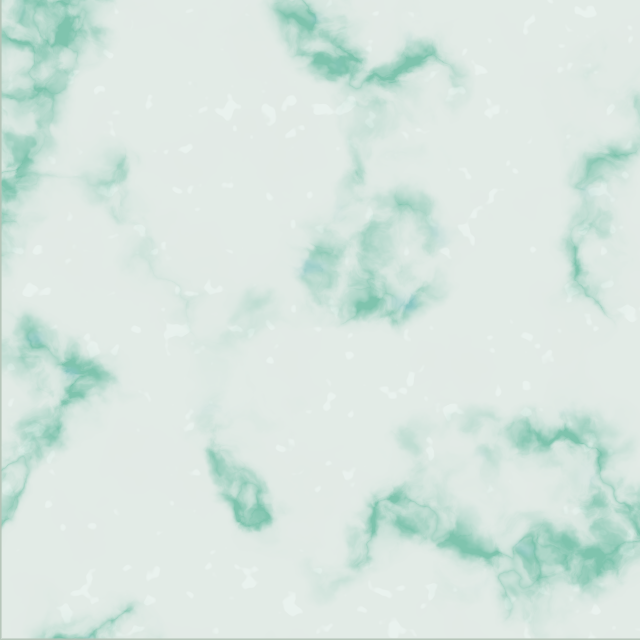
Give the GLSL for this texture, as a WebGL 2 fragment shader.

```glsl
#version 300 es
precision highp float;
// Pale glazed stone tile with broken jade veins, soft green clouds and white flecks.
// Veins are zero contours of warped gradient noise; a broad noise mask breaks them
// into patches, and a thin grey joint runs along the left and bottom edges.

uniform vec2 u_resolution;
out vec4 fragColor;

// Unit gradient direction from an integer lattice hash
vec2 gradient(vec2 cell) {
    uvec2 q = uvec2(ivec2(cell) + 4096);
    uint h = q.x * 1597334677u ^ q.y * 3812015801u;
    h = (h ^ (h >> 15)) * 2246822519u;
    h = (h ^ (h >> 13)) * 3266489917u;
    h ^= h >> 16;
    float angle = float(h & 65535u) / 65536.0 * 6.28319;
    return vec2(cos(angle), sin(angle));
}

float gradientNoise(vec2 p) {
    vec2 i = floor(p), f = p - i;
    vec2 u = f * f * f * (f * (f * 6.0 - 15.0) + 10.0);
    float a = dot(gradient(i), f);
    float b = dot(gradient(i + vec2(1, 0)), f - vec2(1, 0));
    float c = dot(gradient(i + vec2(0, 1)), f - vec2(0, 1));
    float d = dot(gradient(i + vec2(1, 1)), f - vec2(1, 1));
    return mix(mix(a, b, u.x), mix(c, d, u.x), u.y);
}

float fbm(vec2 p) {
    float sum = 0.0, amplitude = 1.0;
    for (int i = 0; i < 5; i++) {
        sum += amplitude * gradientNoise(p);
        p = mat2(1.6, 1.2, -1.2, 1.6) * p + 17.3;
        amplitude *= 0.5;
    }
    return sum;
}

void main() {
    vec2 uv = gl_FragCoord.xy / u_resolution;
    float pixel = 1.0 / min(u_resolution.x, u_resolution.y);

    // Domain warp that makes veins wander and kink
    vec2 warp = vec2(fbm(uv * 10.0 + 31.0), fbm(uv * 10.0 + 67.0));
    vec2 p = uv + 0.03 * warp;

    // Patches, distance to the vein, and mottling inside the clouds
    float patches = smoothstep(-0.03, 0.17, gradientNoise(p * 3.6 + vec2(5.4, 12.7)));
    float vein = abs(fbm(p * 2.8 + vec2(41.2, 8.6)));
    float mottle = smoothstep(-0.35, 0.45, fbm(p * 17.0 + 23.0));
    float cloud = exp(-vein * vein * 32.0) * (0.15 + 0.85 * mottle);
    float thread = exp(-vein * 26.0);
    float ring = exp(-abs(fbm(p * 9.0 + 90.0)) * 18.0) * cloud;
    float stain = patches * (0.88 * cloud + 0.48 * thread + 0.25 * ring);

    // Faint wash drifting away from the veins
    float wash = smoothstep(0.3, 0.65, fbm(p * 4.0 + 140.0));
    stain += 0.10 * wash * mottle;

    // Base glaze with barely visible cloudiness
    vec3 color = vec3(0.886, 0.920, 0.901) + 0.003 * fbm(uv * 6.0 + 200.0);

    // Small ragged flecks, gathered in loose clusters
    float grain = gradientNoise(uv * 32.0 + 11.0) + 0.4 * gradientNoise(uv * 75.0 + 3.0)
                + 0.45 * gradientNoise(uv * 9.0 + 55.0);
    float fleck = smoothstep(0.40, 0.56, grain);
    color = mix(color, vec3(0.918, 0.952, 0.937), 0.85 * fleck);

    // Jade stain with occasional bluish spots
    float blue = smoothstep(0.3, 0.55, gradientNoise(uv * 18.0 + 77.0));
    vec3 jade = mix(vec3(0.53, 0.78, 0.70), vec3(0.58, 0.79, 0.80), 0.7 * blue);
    color = mix(color, jade, clamp(stain, 0.0, 1.08) * (1.0 - 0.12 * fleck));

    // Joint along the left and bottom edges
    float joint = 1.0 - smoothstep(0.0025 - pixel, 0.0025 + pixel, min(uv.x, uv.y));
    color = mix(color, vec3(0.70, 0.76, 0.71), 0.9 * joint);

    fragColor = vec4(color, 1.0);
}
```
